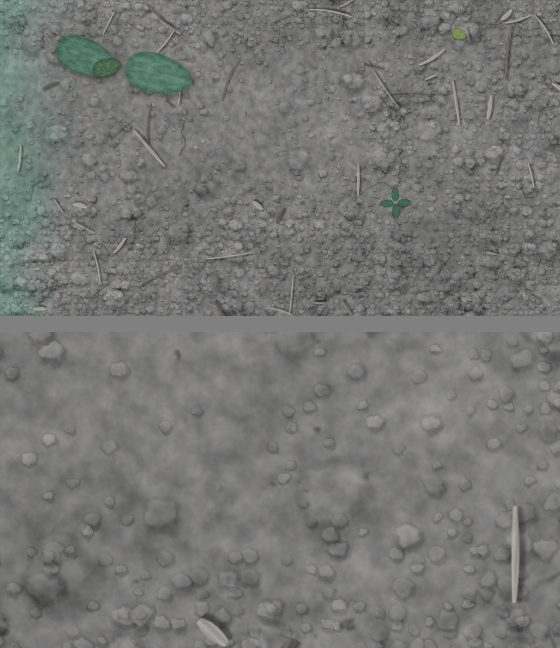
Top: the whole. Bottom: its middle third, enlarged.
This texture is drawn by a WebGL 2 fragment shader. Its source:

```glsl
#version 300 es
precision highp float;
uniform vec2 u_resolution;
out vec4 fragColor;

vec2 hash2(vec2 p) {
  vec3 h = fract(p.xyx * vec3(0.1031, 0.103, 0.0973));
  h += dot(h, h.yzx + 33.33);
  return fract((h.xx + h.yz) * h.zy);
}

float gradientDot(vec2 cell, vec2 offset) {
  float angle = 6.2832 * hash2(cell + 57.0).x;
  return dot(vec2(cos(angle), sin(angle)), offset);
}

float gradientNoise(vec2 p) {
  vec2 i = floor(p), f = fract(p), e = vec2(1.0, 0.0);
  vec2 u = f * f * f * (f * (f * 6.0 - 15.0) + 10.0);
  float low = mix(gradientDot(i, f), gradientDot(i + e, f - e), u.x);
  float high = mix(gradientDot(i + e.yx, f - e.yx), gradientDot(i + 1.0, f - 1.0), u.x);
  return mix(low, high, u.y);
}

float fbm(vec2 p) {
  float sum = 0.0, amplitude = 0.6;
  for (int i = 0; i < 4; i++) {
    sum += amplitude * gradientNoise(p);
    p = mat2(1.6, 1.2, -1.2, 1.6) * p + 7.3;
    amplitude *= 0.55;
  }
  return sum;
}

vec2 toLocal(vec2 p, float angle) {
  float c = cos(angle), s = sin(angle);
  return vec2(c * p.x + s * p.y, c * p.y - s * p.x);
}

// Crumbly bands lie above, below and to the right of a smooth patch
float crumbliness(vec2 p) {
  float bands = smoothstep(0.76, 0.94, p.y) + smoothstep(0.46, 0.22, p.y);
  float side = 0.6 * smoothstep(0.95, 1.3, p.x);
  return clamp(0.16 + 0.75 * max(bands, side) + 0.5 * gradientNoise(p * 4.0), 0.0, 0.95);
}

// Soft lumps, lit from the upper left, with a contact shadow
float addClods(float tone, vec2 p, float scale, float amount, float contrast) {
  vec2 g = p * scale;
  vec2 wobble = 0.3 * vec2(fbm(g * 1.7), fbm(g * 1.7 + 19.0));
  float ground = tone;
  for (int i = 0; i < 9; i++) {
    vec2 cell = floor(g) + vec2(i % 3 - 1, i / 3 - 1);
    vec2 seed = hash2(cell + scale), kind = hash2(cell + scale + 31.0);
    vec2 center = cell + 0.2 + 0.6 * seed;
    float present = step(kind.x, amount * crumbliness(center / scale));
    vec2 q = (g - center + wobble) / mix(0.27, 0.52, kind.y * kind.y);
    float shadow = smoothstep(1.5, 0.8, length(q - vec2(0.15, -0.28)));
    float body = smoothstep(1.1, 0.65, length(q * vec2(1.0, 1.0 + 0.3 * seed.y)));
    float shade = ground + contrast * (0.5 * dot(q, vec2(-0.4, 0.8)) + 0.7 * seed.y - 0.1);
    tone = mix(tone - present * contrast * shadow * (1.0 - body), shade, body * present);
  }
  return tone;
}

// Tapered, slightly bent stalk
float stalk(vec2 q, float halfLength, float width, float bend, float soft) {
  float t = q.x / halfLength;
  float d = abs(q.y - bend * halfLength * (t * t - 0.4));
  float w = width * (1.0 - 0.55 * t * t);
  return smoothstep(w + soft, w - soft, d) * smoothstep(1.0, 0.93, abs(t));
}

vec3 addStraw(vec3 color, vec2 p, float aspect, float soft) {
  for (int i = 0; i < 52; i++) {
    vec2 id = vec2(float(i) * 3.7, 11.0);
    vec2 place = hash2(id), form = hash2(id + 5.0), look = hash2(id + 9.0);
    vec2 q = toLocal(p - place * vec2(aspect, 1.0), form.x * 3.1416);
    float halfLength = mix(0.02, 0.095, form.y * form.y);
    float width = mix(0.002, 0.0075, look.x * look.x), bend = 0.24 * look.y - 0.12;
    float shadow = stalk(q + vec2(0.0, 0.005), halfLength, width * 1.4, bend, soft * 2.5);
    float body = stalk(q, halfLength, width, bend, soft);
    vec3 tint = mix(vec3(0.38, 0.37, 0.36), vec3(0.67, 0.66, 0.64), smoothstep(0.05, 0.6, look.y));
    tint += 0.12 * gradientNoise(q * vec2(30.0, 240.0));
    color = mix(color * (1.0 - 0.3 * shadow), tint, 0.85 * body);
  }
  return color;
}

// Egg-shaped blade with a pale midrib and mottled surface
vec3 addLeaf(vec3 color, vec2 p, vec2 center, float angle, vec2 size, vec3 tint, float soft) {
  vec2 q = toLocal(p - center, angle) / size;
  float d = length(vec2(q.x, q.y * (1.0 + 0.22 * q.x))), edge = soft / size.y;
  float shadow = smoothstep(1.25, 0.85, length(q - vec2(0.05, -0.14)));
  float rib = 0.04 * smoothstep(0.07, 0.0, abs(q.y));
  float mottle = 0.15 * fbm(q * 3.5 + center * 9.0) - 0.06 * smoothstep(0.7, 1.0, d);
  return mix(color * (1.0 - 0.25 * shadow), tint + rib + mottle, smoothstep(1.0 + edge, 1.0 - edge, d));
}

void main() {
  vec2 p = gl_FragCoord.xy / u_resolution.y;
  float aspect = u_resolution.x / u_resolution.y, soft = max(0.0013, 0.6 / u_resolution.y);
  // Soil surface with creases, pits and clods
  float tone = 0.474 + 0.1 * fbm(p * 2.5) + 0.1 * fbm(p * 12.0) + 0.14 * fbm(p * 42.0);
  float crease = abs(gradientNoise(p * 5.0 + 0.4 * fbm(p * 11.0)));
  tone -= 0.1 * smoothstep(0.04, 0.0, crease) * smoothstep(0.1, 0.4, gradientNoise(p * 6.0 + 40.0));
  tone -= 0.17 * smoothstep(0.32, 0.54, fbm(p * 21.0 + 80.0));
  for (float k = 0.0; k < 3.0; k++) tone = addClods(tone, p, 13.0 * exp2(k), 0.5 + 0.2 * k, 0.085);
  vec3 color = tone * vec3(1.006, 0.999, 0.995);
  // Green tinge along the left border
  float tinge = smoothstep(0.26, 0.0, p.x + 0.22 * fbm(p * 3.0));
  color = addStraw(color + tinge * vec3(-0.035, 0.07, 0.035), p, aspect, soft);
  // Large seedling
  vec3 teal = vec3(0.32, 0.465, 0.41);
  color = addLeaf(color, p, vec2(0.273, 0.82), -0.38, vec2(0.1, 0.056), teal, soft);
  color = addLeaf(color, p, vec2(0.502, 0.766), -0.25, vec2(0.108, 0.061), teal + 0.02, soft);
  color = addLeaf(color, p, vec2(0.338, 0.787), 0.3, vec2(0.046, 0.027), vec3(0.3, 0.41, 0.3), soft);
  // Small sprout and a stray pale leaf
  for (float a = 0.06; a < 6.0; a += 1.5708)
    color = addLeaf(color, p, vec2(1.252, 0.357) + 0.028 * vec2(cos(a), sin(a)), a, vec2(0.021, 0.011), teal - 0.06, soft);
  color = addLeaf(color, p, vec2(1.452, 0.892), -0.4, vec2(0.023, 0.017), vec3(0.47, 0.56, 0.33), soft);
  fragColor = vec4(clamp(color, 0.0, 1.0), 1.0);
}
```
